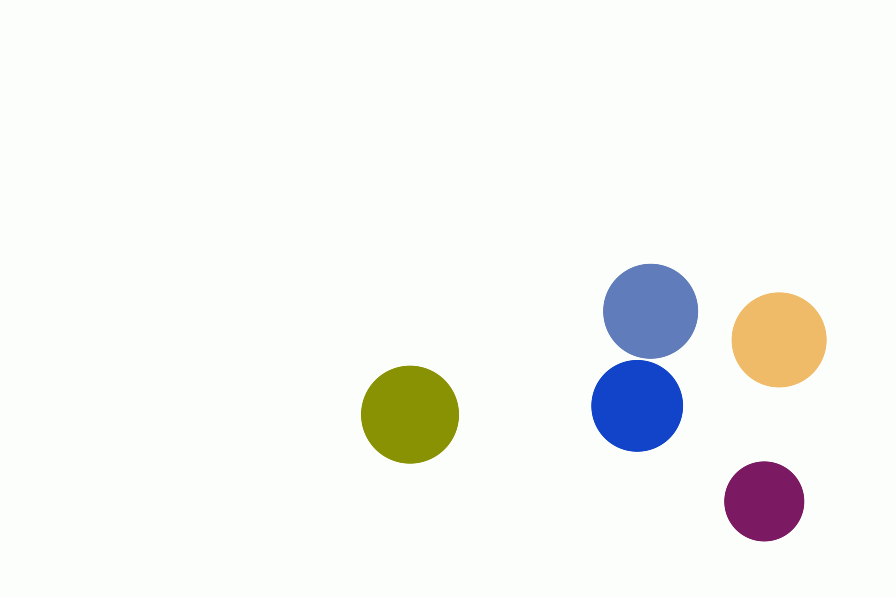
This background is drawn by a WebGL 1 fragment shader. Its source:

```glsl
precision highp float;

uniform vec2 u_resolution;

const vec3 PAPER  = vec3(0.988, 0.996, 0.984);
const vec3 OLIVE  = vec3(0.537, 0.573, 0.008);
const vec3 SLATE  = vec3(0.376, 0.486, 0.733);
const vec3 APRICOT = vec3(0.941, 0.733, 0.408);
const vec3 COBALT = vec3(0.067, 0.267, 0.784);
const vec3 PLUM   = vec3(0.482, 0.102, 0.384);

// Discs: centre from the middle of the canvas, then radius, in canvas heights
const vec3 OLIVE_DISC   = vec3(-0.0635, -0.1934, 0.0820);
const vec3 SLATE_DISC   = vec3( 0.3389, -0.0205, 0.0795);
const vec3 APRICOT_DISC = vec3( 0.5537, -0.0684, 0.0795);
const vec3 COBALT_DISC  = vec3( 0.3164, -0.1787, 0.0768);
const vec3 PLUM_DISC    = vec3( 0.5289, -0.3385, 0.0670);

// Edge softness in pixels
const float EDGE_WIDTH = 1.0;

// Lays one smooth-edged disc over the colour below
vec3 paintDisc(vec3 below, vec2 point, vec3 disc, vec3 tint) {
    float edge = 0.5 * EDGE_WIDTH / u_resolution.y;
    float signedDistance = length(point - disc.xy) - disc.z;
    float coverage = 1.0 - smoothstep(-edge, edge, signedDistance);
    return mix(below, tint, coverage);
}

void main() {
    vec2 point = (gl_FragCoord.xy - 0.5 * u_resolution) / u_resolution.y;

    vec3 color = PAPER;
    color = paintDisc(color, point, OLIVE_DISC, OLIVE);
    color = paintDisc(color, point, SLATE_DISC, SLATE);
    color = paintDisc(color, point, APRICOT_DISC, APRICOT);
    color = paintDisc(color, point, COBALT_DISC, COBALT);
    color = paintDisc(color, point, PLUM_DISC, PLUM);

    gl_FragColor = vec4(color, 1.0);
}
```
